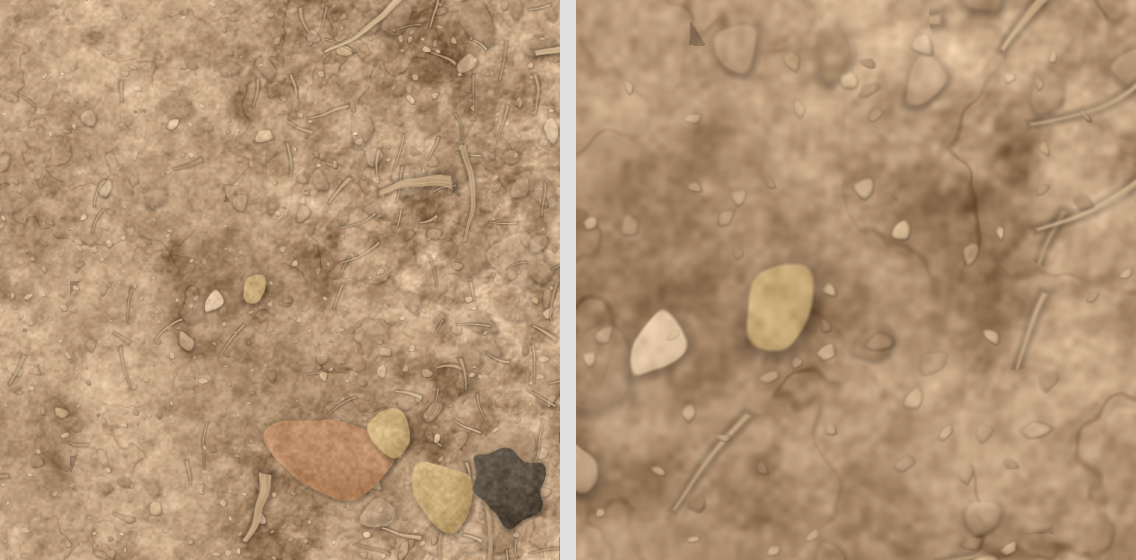
Left, the full canvas; right, a detail of the centre.
This texture is drawn by a Shadertoy shader. Its source:

```glsl
// Dry sandy ground with half-buried stones, pale grit and scattered straw.

const vec3 SOIL = vec3(0.735, 0.612, 0.485);
const vec3 PALE = vec3(0.90, 0.79, 0.66);
const vec3 STRAW = vec3(0.81, 0.69, 0.54);
const vec3 OCHRE = vec3(0.80, 0.68, 0.48);
const vec3 RUST = vec3(0.75, 0.56, 0.41);
const vec3 CHARCOAL = vec3(0.34, 0.30, 0.25);
const vec2 LIGHT = vec2(-0.5, 0.86);
const float PATCH_CONTRAST = 0.26;
const float CRUMB_CONTRAST = 0.30;
const float RELIEF = 0.36;
const float GRAIN = 0.08;
const float EDGE = 0.0016;
const float TAU = 6.2832;

vec3 hash3(vec2 cell, float seed) {
    uvec3 v = uvec3(ivec3(cell, seed)) * 1664525u + 1013904223u;
    v.x += v.y * v.z; v.y += v.z * v.x; v.z += v.x * v.y;
    v ^= v >> 16u;
    v.x += v.y * v.z; v.y += v.z * v.x; v.z += v.x * v.y;
    return vec3(v >> 8u) / 16777216.0;
}

float noise(vec2 p) {
    vec2 i = floor(p), f = fract(p);
    f = f * f * (3.0 - 2.0 * f);
    float low = mix(hash3(i, 0.0).x, hash3(i + vec2(1, 0), 0.0).x, f.x);
    float high = mix(hash3(i + vec2(0, 1), 0.0).x, hash3(i + 1.0, 0.0).x, f.x);
    return mix(low, high, f.y);
}

float fbm(vec2 p) {
    float sum = 0.0, amp = 0.5;
    for (int i = 0; i < 4; i++) {
        sum += amp * noise(p);
        p = mat2(1.6, 1.2, -1.2, 1.6) * p + 7.3;
        amp *= 0.5;
    }
    return sum / 0.9375;
}

vec2 rotate(vec2 p, float a) {
    return vec2(cos(a) * p.x + sin(a) * p.y, cos(a) * p.y - sin(a) * p.x);
}

float smoothMax(float a, float b, float k) {
    float h = max(k - abs(a - b), 0.0) / k;
    return max(a, b) + h * h * k * 0.25;
}

// Rounded irregular polygon with a contact shadow and a lit rim
void stone(inout vec3 col, vec2 p, float radius, vec3 rnd, vec3 tint, float cover, float grain) {
    if (dot(p, p) > 4.0 * radius * radius) return;
    vec2 q = rotate(p, rnd.x * TAU);
    q.y *= 1.0 + 0.8 * rnd.z;
    float d = -radius;
    for (int k = 0; k < 7; k++) {
        float n = float(k);
        float a = (n + 0.7 * fract(rnd.x * 97.0 + n * 0.618)) * TAU / 7.0;
        float reach = radius * mix(0.65, 1.0, fract(rnd.y * 53.0 + n * 0.754));
        d = smoothMax(d, dot(q, vec2(cos(a), sin(a))) - reach, radius * 0.3);
    }
    float side = dot(p, LIGHT) / radius;
    float shadow = smoothstep(min(radius * 0.4, 0.012), 0.0, d);
    col *= 1.0 - cover * shadow * clamp(0.17 - 0.14 * side, 0.04, 0.3);
    float rim = smoothstep(-0.5 * radius, 0.0, d);
    vec3 face = tint + rim * (0.07 * side - 0.03) + grain;
    col = mix(col, face, cover * smoothstep(EDGE, -EDGE, d));
}

void stoneLayer(inout vec3 col, vec2 p, float cells, float size, float density,
                float paleShare, float seed, float grain) {
    vec2 home = floor(p * cells);
    for (int i = 0; i < 9; i++) {
        vec2 cell = home + vec2(i % 3, i / 3) - 1.0;
        vec3 a = hash3(cell, seed), b = hash3(cell, seed + 1.0), c = hash3(cell, seed + 2.0);
        if (a.z > density) continue;
        vec2 centre = (cell + 0.15 + 0.7 * a.xy) / cells;
        vec3 tint = SOIL + (b.x - 0.45) * 0.15;
        if (b.y < paleShare) tint = mix(PALE, OCHRE, c.x * 0.5);
        float radius = size / cells * mix(0.45, 1.0, b.z * b.z);
        stone(col, p - centre, radius, c, tint, 0.55 + 0.4 * c.y, grain);
    }
}

// Gently bent, tapering stalks with streaks along their length
void strawLayer(inout vec3 col, vec2 p, float cells, float thickness, float density, float seed) {
    vec2 home = floor(p * cells);
    for (int i = 0; i < 9; i++) {
        vec2 cell = home + vec2(i % 3, i / 3) - 1.0;
        vec3 a = hash3(cell, seed), b = hash3(cell, seed + 1.0);
        if (a.z > density) continue;
        float angle = b.x < 0.5 ? 1.1 + b.x * 1.6 : (b.x - 0.72) * 3.4;
        float halfLen = mix(0.25, 0.62, b.y) / cells;
        float width = thickness * mix(0.35, 1.0, b.z * b.z);
        vec2 q = rotate(p - (cell + 0.2 + 0.6 * a.xy) / cells, angle);
        q.y += (a.x - 0.5) * 0.4 * q.x * q.x / halfLen;
        width *= 0.8 + 0.35 * q.x / halfLen;
        float d = max(abs(q.x) - halfLen, abs(q.y) - width);
        col *= 1.0 - 0.2 * smoothstep(width + 0.004, 0.0, d);
        float streak = noise(vec2(q.x * 25.0, q.y * 420.0) + a.xy * 90.0) - 0.5;
        vec3 stalk = STRAW + (a.y - 0.5) * 0.14 + streak * 0.13;
        col = mix(col, stalk, 0.85 * smoothstep(EDGE, -EDGE, d));
    }
}

void mainImage(out vec4 fragColor, in vec2 fragCoord) {
    vec2 p = fragCoord / iResolution.y;
    vec2 wobble = vec2(noise(p * 32.0), noise(p * 32.0 + 50.0)) - 0.5;
    vec2 w = p + 0.012 * wobble;
    float debris = smoothstep(0.4, 0.72, p.x + 0.6 * (fbm(p * 3.0 + 4.0) - 0.5));

    // Soil: broad patches, embossed crumbs, creases and pits
    float crumb = fbm(w * 30.0);
    float relief = crumb - fbm((w + LIGHT * 0.005) * 30.0);
    float grain = GRAIN * (noise(p * 190.0) + noise(p * 95.0 + 9.0) - 1.0);
    float rough = 0.65 + 0.5 * debris + 0.7 * (noise(p * 6.0 + 31.0) - 0.5);
    float tone = PATCH_CONTRAST * (fbm(p * 4.5) - 0.5) + grain;
    tone += rough * (CRUMB_CONTRAST * (crumb - 0.5) + RELIEF * relief);
    float crease = smoothstep(0.03, 0.0, abs(fbm(w * 13.0 + 17.0) - 0.5));
    tone -= 0.09 * crease * smoothstep(0.35, 0.7, noise(p * 9.0 + 70.0));
    tone -= 0.13 * smoothstep(0.58, 0.78, fbm(w * 9.0 + 23.0));
    vec3 col = SOIL + tone * vec3(1.0, 1.0, 0.95);

    // Scattered stones and grit, denser among the debris
    float skin = grain + 0.12 * (crumb - 0.5) + 0.12 * (fbm(p * 14.0) - 0.5);
    vec2 s = p + 0.006 * wobble;
    stoneLayer(col, s, 8.0, 0.5, 0.16 + 0.5 * debris, 0.05, 10.0, skin);
    stoneLayer(col, s, 20.0, 0.5, 0.12 + 0.28 * debris, 0.22, 20.0, skin);
    strawLayer(col, s, 16.0, 0.0028, 0.1 + 0.5 * debris, 40.0);
    stoneLayer(col, s, 48.0, 0.42, 0.24, 0.45, 30.0, skin);
    strawLayer(col, s, 5.0, 0.013, 0.65 * debris, 50.0);

    // Large accents: a rusty slab, ochre neighbours and a charred lump
    stone(col, s - vec2(0.60, 0.185), 0.135, vec3(0.94, 0.35, 0.6), RUST, 0.95, skin);
    stone(col, s - vec2(0.695, 0.225), 0.05, vec3(0.2, 0.6, 0.1), OCHRE, 0.9, skin);
    stone(col, s - vec2(0.79, 0.12), 0.072, vec3(0.4, 0.8, 0.1), OCHRE, 0.9, skin);
    stone(col, s + 0.02 * wobble - vec2(0.915, 0.135), 0.075, vec3(0.7, 0.3, 0.1), CHARCOAL, 0.95, skin);
    stone(col, s - vec2(0.455, 0.485), 0.034, vec3(0.1, 0.5, 0.2), OCHRE + 0.04, 0.9, skin);

    fragColor = vec4(clamp(col, 0.0, 1.0), 1.0);
}
```
